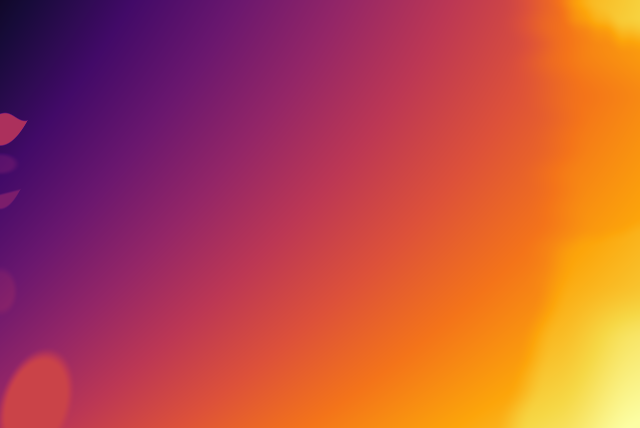
This texture map is drawn by a Shadertoy shader. Its source:

```glsl
#define ASPECT 1.5
#define LEAF_LEVEL 0.46
#define PETAL_LEVEL 0.34
#define BLOB_LEVEL 0.545
#define LOBE_GAIN 0.06
#define CLOUD_GAIN 0.055
#define GLOW_GAIN 0.12

// Heat ramp from near black through violet and orange to pale yellow
const vec3 HEAT[11] = vec3[11](
    vec3(0.00, 0.00, 0.02), vec3(0.09, 0.045, 0.225), vec3(0.258, 0.039, 0.406),
    vec3(0.416, 0.09, 0.433), vec3(0.578, 0.148, 0.404), vec3(0.736, 0.216, 0.33),
    vec3(0.865, 0.317, 0.226), vec3(0.955, 0.453, 0.10), vec3(0.988, 0.645, 0.04),
    vec3(0.964, 0.844, 0.273), vec3(0.988, 0.998, 0.645));

vec3 heat(float level) {
    float s = clamp(level, 0.0, 0.999) * 10.0;
    int i = int(s);
    return mix(HEAT[i], HEAT[i + 1], fract(s));
}

// Broad diagonal slope, bending slightly towards the lower right
float slope(vec2 uv) {
    float left = 0.07 + uv.y * (0.26 + 0.11 * uv.y);
    return left + uv.x * (0.63 - 0.01 * uv.y - (0.03 + 0.13 * uv.y) * uv.x);
}

// Soft ellipse: one inside, zero outside
float ellipse(vec2 p, vec2 center, vec2 radius, float soft) {
    return 1.0 - smoothstep(1.0 - soft, 1.0 + soft, length((p - center) / radius));
}

// Area between an upper and a lower curve
float between(float y, float upper, float lower, float soft) {
    return smoothstep(-soft, soft, min(y - upper, lower - y));
}

float ripple(float x) {
    return 0.6 * sin(x) + 0.4 * sin(2.3 * x + 1.0);
}

void mainImage(out vec4 fragColor, in vec2 fragCoord) {
    vec2 uv = fragCoord / iResolution.xy;
    uv.y = 1.0 - uv.y;
    vec2 p = uv * vec2(ASPECT, 1.0);
    float edge = max(1.0 / iResolution.y, 0.0015);
    float level = slope(uv);

    // Bright lobe at the lower right with a brighter core
    float roof = p.y - 0.523 - 0.22 * (ASPECT - p.x) - 0.004 * ripple(p.x * 45.0);
    float wall = p.x - 1.32 + 0.3 * max(p.y - 0.58, 0.0) - 0.006 * ripple(p.y * 30.0);
    float lobe = smoothstep(-0.012, 0.03, roof) * smoothstep(-0.035, 0.05, wall);
    float core = smoothstep(1.31, 1.48, p.x) * smoothstep(0.66, 0.80, p.y);
    level += LOBE_GAIN * lobe + 0.045 * core;

    // Billowing clouds and a glow at the upper right
    float bank = p.x + 0.02 * ripple(p.y * 32.0 + 1.0);
    level += 0.04 * smoothstep(1.23, 1.38, bank) * (1.0 - lobe);
    float cloud = smoothstep(1.18, 1.30, bank) * (1.0 - smoothstep(0.10, 0.24, p.y));
    level += CLOUD_GAIN * cloud;
    vec2 puff = p + 0.008 * vec2(ripple(p.y * 60.0), ripple(p.x * 50.0));
    level += GLOW_GAIN * ellipse(puff, vec2(1.48, -0.03), vec2(0.145, 0.11), 0.4);

    // Crisp leaf and petal on the left border
    float leafTop = 0.268 + 0.15 * p.x + 0.006 * sin((p.x - 0.016) * 80.0 - 1.57);
    float leaf = between(p.y, leafTop, 0.340 - 14.0 * p.x * p.x, edge);
    level = mix(level, LEAF_LEVEL, leaf);
    float petal = between(p.y, 0.455 - 0.25 * p.x, 0.488 - 20.0 * p.x * p.x, edge * 1.5);
    level = mix(level, PETAL_LEVEL, petal);

    // Faint patches below them
    level += 0.075 * ellipse(p, vec2(0.0, 0.383), vec2(0.038, 0.022), 0.3);
    level += 0.05 * ellipse(p, vec2(0.0, 0.68), vec2(0.036, 0.05), 0.25);

    // Leaning blob at the lower left
    vec2 lean = p + vec2(0.2 * (p.y - 0.94), 0.0);
    float blob = ellipse(lean, vec2(0.085, 0.945), vec2(0.078, 0.118), 0.16);
    level = mix(level, max(level, BLOB_LEVEL), blob);

    fragColor = vec4(heat(level), 1.0);
}
```
